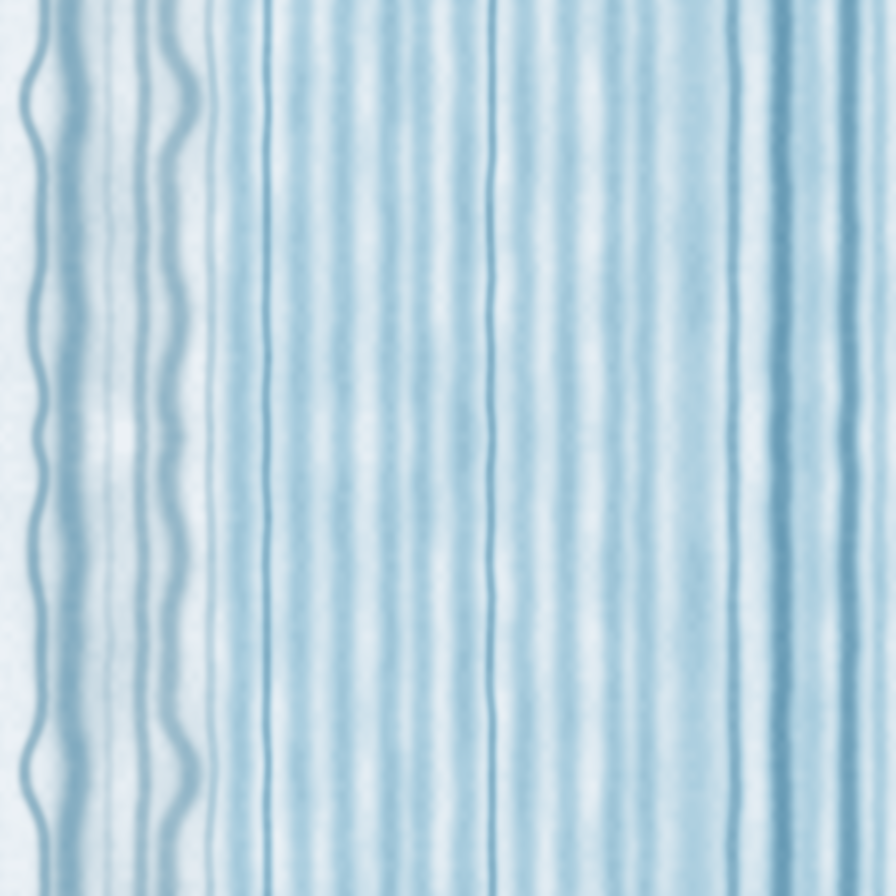
Write a WebGL 2 fragment shader that draws this texture.

```glsl
#version 300 es
precision highp float;

#define MIRROR_Y 0.512
#define GROUP_START 0.25
#define GROUP_WIDTH 0.25
#define GROUP_COUNT 2
#define WOBBLE 0.004
#define WASH 0.23
#define GRAIN 0.07
#define PAPER vec3(0.925, 0.947, 0.965)
#define MID_BLUE vec3(0.665, 0.805, 0.872)
#define MID_GREY vec3(0.665, 0.772, 0.825)
#define DEEP_BLUE vec3(0.39, 0.595, 0.70)

uniform vec2 u_resolution;
out vec4 outColor;

// Each stripe: centre, half width, depth of colour, sideways sway
const vec4 LEFT_STRIPES[6] = vec4[6](
  vec4(0.049, 0.008, 0.66, -0.021), vec4(0.077, 0.018, 0.72, 0.010),
  vec4(0.121, 0.006, 0.20, 0.002), vec4(0.157, 0.009, 0.55, 0.006),
  vec4(0.186, 0.014, 0.58, 0.026), vec4(0.234, 0.006, 0.36, 0.004));
const vec4 GROUP_STRIPES[6] = vec4[6](
  vec4(0.018, 0.015, 0.49, 0.0), vec4(0.048, 0.006, 0.72, 0.0),
  vec4(0.085, 0.015, 0.47, 0.0), vec4(0.133, 0.015, 0.48, 0.0),
  vec4(0.185, 0.014, 0.51, 0.0), vec4(0.221, 0.014, 0.49, 0.0));
const vec4 RIGHT_STRIPES[6] = vec4[6](
  vec4(0.775, 0.024, 0.45, 0.0), vec4(0.818, 0.009, 0.72, 0.003),
  vec4(0.872, 0.016, 0.95, 0.0), vec4(0.905, 0.015, 0.42, 0.0),
  vec4(0.947, 0.014, 0.90, 0.0), vec4(0.981, 0.009, 0.42, 0.0));

float hash(vec2 p) {
  vec3 q = fract(vec3(p.xyx) * 0.1031);
  q += dot(q, q.yzx + 33.33);
  return fract((q.x + q.y) * q.z);
}

float noise(vec2 p) {
  vec2 cell = floor(p), f = fract(p);
  f = f * f * (3.0 - 2.0 * f);
  float low = mix(hash(cell), hash(cell + vec2(1, 0)), f.x);
  float high = mix(hash(cell + vec2(0, 1)), hash(cell + vec2(1, 1)), f.x);
  return mix(low, high, f.y);
}

float bump(float x, float centre, float halfWidth) {
  return exp(-pow(abs(x - centre) / halfWidth, 2.4));
}

// Fraction of paper left bare by a set of soft stripes
float bareness(float x, float bend, vec4 stripes[6]) {
  float bare = 1.0;
  for (int i = 0; i < 6; i++) {
    vec4 s = stripes[i];
    bare *= 1.0 - s.z * bump(x, s.x + s.w * bend, s.y);
  }
  return bare;
}

void main() {
  vec2 p = gl_FragCoord.xy / u_resolution;
  float t = abs(p.y - MIRROR_Y);

  // Kinks and small wobbles, mirrored about the middle
  float bend = 0.6 * bump(t, 0.133, 0.055) + bump(t, 0.375, 0.045)
             + 0.25 * bump(t, 0.0, 0.025) + 0.15 * bump(t, 0.25, 0.04);
  float x = p.x + WOBBLE * (noise(vec2(p.x * 24.0, t * 22.0)) - 0.5);

  // Edge stripes and the repeated middle groups
  float bare = bareness(x, bend, LEFT_STRIPES) * bareness(x, bend, RIGHT_STRIPES);
  for (int i = 0; i < GROUP_COUNT; i++) {
    float start = GROUP_START + GROUP_WIDTH * float(i);
    bare *= bareness(x - start, bend, GROUP_STRIPES);
  }

  // Worn patches and mottled grain
  float patches = noise(vec2(p.x * 27.0, t * 13.0 + 5.0));
  float grain = noise(vec2(p.x * 110.0, t * 90.0)) - 0.5;
  float margin = smoothstep(0.015, 0.05, p.x);
  bare *= 1.0 - WASH * patches * mix(0.25, 1.0, margin);
  float ink = clamp(1.0 - bare + GRAIN * grain, 0.0, 1.0);

  // Three-step colour ramp, greyer on the left
  vec3 middle = mix(MID_GREY, MID_BLUE, smoothstep(0.21, 0.27, p.x));
  vec3 color = mix(PAPER, middle, min(ink * 2.0, 1.0));
  color = mix(color, DEEP_BLUE, max(ink * 2.0 - 1.0, 0.0));
  outColor = vec4(color, 1.0);
}
```
